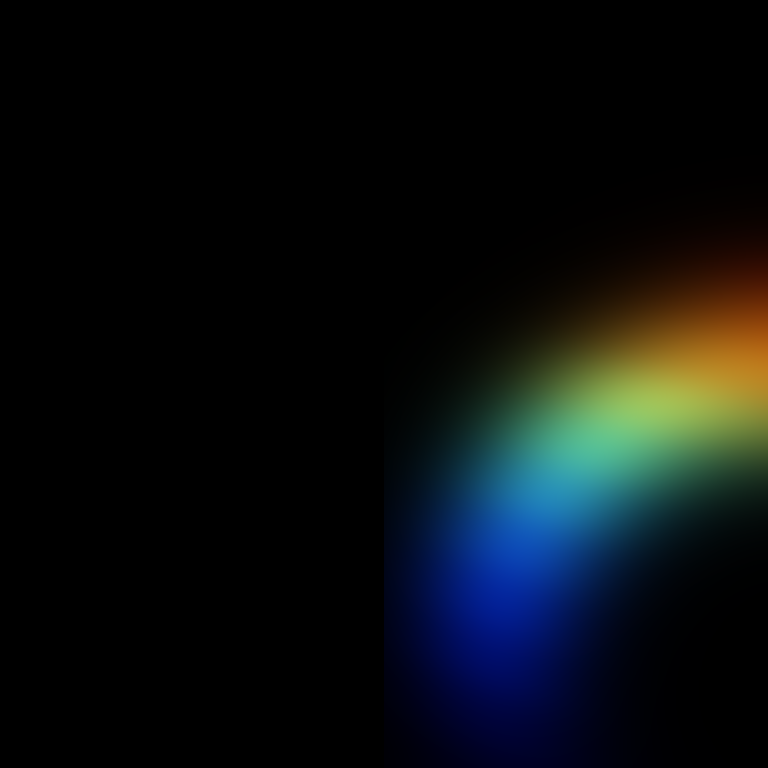
Give the GLSL for this background, as a Shadertoy shader.

```glsl
// A soft spectral arc glowing on black, cut off by a vertical edge at mid canvas.
// Brightness is a Gaussian across a ring; hue follows a slightly tilted height
// and is blended smoothly from evenly spaced colour stops.

#define ARC_CENTER vec2(1.042, 0.115)
#define ARC_RADIUS 0.404
#define ARC_WIDTH  0.081
#define CUT_X      0.5
#define HUE_TILT   0.33
#define HUE_PIVOT  0.833
#define HUE_START  -0.08
#define HUE_STEP   0.08
#define HUE_BLEND  0.5

const int STOPS = 11;

// Spectrum from deep blue at the bottom to red at the top
const vec3 spectrum[STOPS] = vec3[STOPS](
    vec3(0.00, 0.00, 0.10),
    vec3(0.00, 0.01, 0.22),
    vec3(0.00, 0.05, 0.42),
    vec3(0.01, 0.13, 0.61),
    vec3(0.05, 0.30, 0.73),
    vec3(0.14, 0.56, 0.73),
    vec3(0.33, 0.77, 0.59),
    vec3(0.65, 0.80, 0.35),
    vec3(0.75, 0.51, 0.12),
    vec3(0.75, 0.34, 0.04),
    vec3(0.84, 0.17, 0.03));

float gaussian(float x, float width) {
    float q = x / width;
    return exp(-0.5 * q * q);
}

// Normalised Gaussian blend of the stops around a height
vec3 spectrumAt(float height) {
    float t = clamp((height - HUE_START) / HUE_STEP, 0.0, float(STOPS - 1));
    vec3 sum = vec3(0.0);
    float total = 0.0;
    for (int i = 0; i < STOPS; i++) {
        float weight = gaussian(t - float(i), HUE_BLEND);
        sum += weight * spectrum[i];
        total += weight;
    }
    return sum / total;
}

void mainImage(out vec4 fragColor, in vec2 fragCoord) {
    vec2 uv = fragCoord / iResolution.xy;

    // Ring of light
    float glow = gaussian(distance(uv, ARC_CENTER) - ARC_RADIUS, ARC_WIDTH);

    // Hue along the tilted height
    float height = uv.y + HUE_TILT * (uv.x - HUE_PIVOT);
    vec3 color = spectrumAt(height) * glow;

    // Antialiased vertical cut
    float halfPixel = 0.5 / iResolution.x;
    color *= smoothstep(CUT_X - halfPixel, CUT_X + halfPixel, uv.x);

    fragColor = vec4(color, 1.0);
}
```
